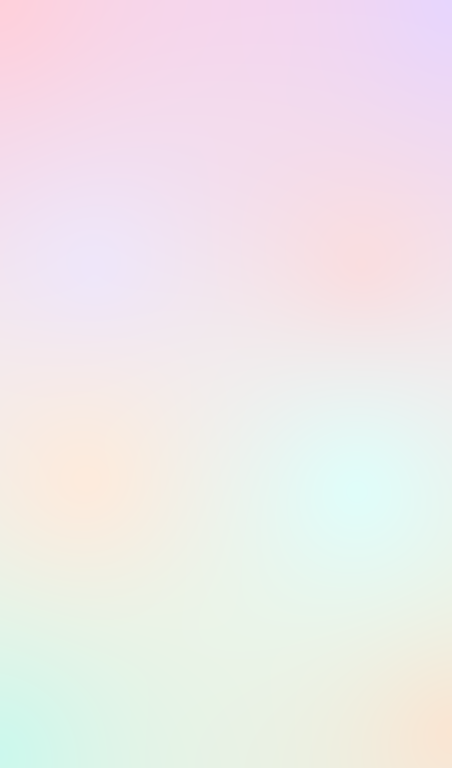
Reproduce this background procedurally as a Shadertoy shader.

```glsl
// Soft pastel mesh gradient: a vertical wash with glows in the corners and the middle.

#define ASPECT    1.695  // height of the layout in widths
#define FALLOFF   1.4    // 1 = pointed glow, 2 = rounded glow
#define WASH_TOP  vec3(0.960, 0.840, 0.930)
#define WASH_HIGH vec3(0.950, 0.862, 0.930)
#define WASH_MID  vec3(0.950, 0.925, 0.928)
#define WASH_LOW  vec3(0.920, 0.958, 0.910)
#define WASH_BASE vec3(0.912, 0.950, 0.900)

// Vertical blend through the five wash colours, y from 0 (bottom) to 1 (top).
vec3 wash(float y) {
    vec3 color = mix(WASH_BASE, WASH_LOW, smoothstep(0.0, 0.22, y));
    color = mix(color, WASH_MID, smoothstep(0.20, 0.53, y));
    color = mix(color, WASH_HIGH, smoothstep(0.49, 0.82, y));
    return mix(color, WASH_TOP, smoothstep(0.80, 1.0, y));
}

// Blend a glow into the colour; radius is in canvas widths.
vec3 addGlow(vec3 color, vec2 uv, vec2 center, vec2 radius, vec3 tint) {
    vec2 offset = (uv - center) * vec2(1.0, ASPECT) / radius;
    return mix(color, tint, exp(-pow(length(offset), FALLOFF)));
}

void mainImage(out vec4 fragColor, in vec2 fragCoord) {
    vec2 uv = fragCoord / iResolution.xy;
    vec3 color = wash(uv.y);

    // Corners: rose, lilac, mint, apricot
    color = addGlow(color, uv, vec2(0.0, 1.0), vec2(0.25, 0.32), vec3(1.00, 0.815, 0.855));
    color = addGlow(color, uv, vec2(1.0, 1.0), vec2(0.24, 0.32), vec3(0.905, 0.840, 0.995));
    color = addGlow(color, uv, vec2(0.0, 0.02), vec2(0.26, 0.30), vec3(0.795, 0.975, 0.930));
    color = addGlow(color, uv, vec2(1.0, 0.05), vec2(0.25, 0.27), vec3(0.985, 0.895, 0.820));

    // Middle: lavender, blush, peach, aqua
    color = addGlow(color, uv, vec2(0.21, 0.64), vec2(0.24, 0.25), vec3(0.930, 0.902, 0.992));
    color = addGlow(color, uv, vec2(0.80, 0.65), vec2(0.22, 0.23), vec3(0.988, 0.858, 0.870));
    color = addGlow(color, uv, vec2(0.20, 0.375), vec2(0.27, 0.25), vec3(0.998, 0.918, 0.860));
    color = addGlow(color, uv, vec2(0.79, 0.36), vec2(0.26, 0.26), vec3(0.878, 0.992, 0.978));

    fragColor = vec4(color, 1.0);
}
```
